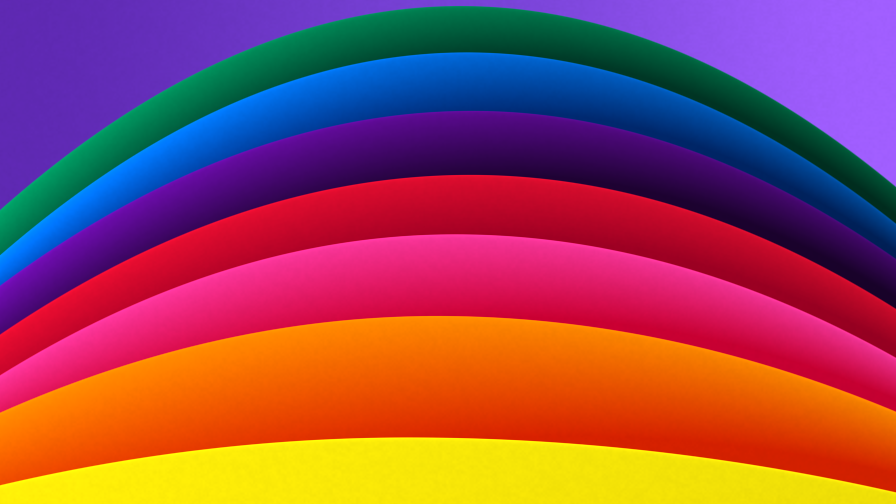
Write a Shadertoy shader that draws this background.

```glsl
// Fanned sheets of coloured paper arching over a violet backdrop.

const int SHEETS = 7;

// Each arc: crest x, crest y, drop at left side, drop at right side.
const vec4 ARCS[SHEETS] = vec4[SHEETS](
    vec4(0.514, 0.988, 0.405, 0.359),
    vec4(0.521, 0.896, 0.403, 0.340),
    vec4(0.527, 0.780, 0.347, 0.294),
    vec4(0.525, 0.653, 0.317, 0.266),
    vec4(0.508, 0.535, 0.280, 0.245),
    vec4(0.488, 0.373, 0.192, 0.190),
    vec4(0.456, 0.132, 0.095, 0.109));

// Colour at the upper edge of each sheet.
const vec3 LIT[SHEETS] = vec3[SHEETS](
    vec3(0.00, 0.49, 0.31), vec3(0.00, 0.42, 0.87),
    vec3(0.36, 0.04, 0.57), vec3(0.87, 0.05, 0.18),
    vec3(0.97, 0.21, 0.60), vec3(1.00, 0.54, 0.00),
    vec3(0.97, 0.91, 0.03));

// Colour where each sheet dips behind the next one.
const vec3 SHADE[SHEETS] = vec3[SHEETS](
    vec3(0.00, 0.25, 0.17), vec3(0.00, 0.18, 0.49),
    vec3(0.13, 0.01, 0.22), vec3(0.64, 0.00, 0.14),
    vec3(0.80, 0.00, 0.20), vec3(0.85, 0.13, 0.00),
    vec3(0.97, 0.89, 0.02));

float hash(vec2 p) {
    return fract(sin(dot(p, vec2(127.1, 311.7))) * 43758.5);
}

float noise(vec2 p) {
    vec2 cell = floor(p);
    vec2 f = fract(p);
    f = f * f * (3.0 - 2.0 * f);
    float low = mix(hash(cell), hash(cell + vec2(1, 0)), f.x);
    float high = mix(hash(cell + vec2(0, 1)), hash(cell + vec2(1, 1)), f.x);
    return mix(low, high, f.y);
}

// Height of an arc: one parabola on either side of its crest.
float arcHeight(float x, vec4 arc) {
    float offset = x - arc.x;
    float reach = offset < 0.0 ? arc.x : 1.0 - arc.x;
    float drop = offset < 0.0 ? arc.z : arc.w;
    float t = offset / reach;
    return arc.y - drop * t * t;
}

vec3 backdrop(vec2 uv) {
    vec3 left = vec3(0.37, 0.16, 0.70);
    vec3 middle = vec3(0.47, 0.26, 0.84);
    vec3 right = vec3(0.63, 0.37, 1.00);
    vec3 color = mix(left, middle, smoothstep(0.0, 0.55, uv.x));
    return mix(color, right, smoothstep(0.5, 1.0, uv.x));
}

// Shading down a sheet, with light falling from the left.
vec3 paper(vec3 lit, vec3 shade, float depth, float x, float falloff) {
    float amount = clamp(depth * (0.65 + 0.65 * x), 0.0, 1.0);
    float light = 1.0 + falloff * (0.5 - x);
    return mix(lit, shade, amount) * light;
}

void mainImage(out vec4 fragColor, in vec2 fragCoord) {
    vec2 uv = fragCoord / iResolution.xy;
    vec2 p = fragCoord / iResolution.y;
    vec3 color = backdrop(uv);

    // Paint the sheets from back to front.
    for (int i = 0; i < SHEETS; i++) {
        float top = arcHeight(uv.x, ARCS[i]);
        float next = i < SHEETS - 1 ? arcHeight(uv.x, ARCS[i + 1]) : -0.1;
        float below = top - uv.y;
        float edge = max(fwidth(below), 0.0001);
        float depth = clamp(below / (top - next), 0.0, 1.0);
        float falloff = mix(0.65, 0.08, smoothstep(1.5, 3.5, float(i)));
        vec3 sheet = paper(LIT[i], SHADE[i], depth, uv.x, falloff);

        // Thin catch of light along the cut edge.
        sheet += LIT[i] * 0.16 * exp(-max(below, 0.0) / 0.003);
        color = mix(color, sheet, smoothstep(-0.7 * edge, 0.7 * edge, below));
    }

    // Faint paper fibre.
    float fibre = noise(p * 110.0) + noise(p * 240.0) - 1.0;
    color *= 1.0 + 0.018 * fibre;
    fragColor = vec4(clamp(color, 0.0, 1.0), 1.0);
}
```
